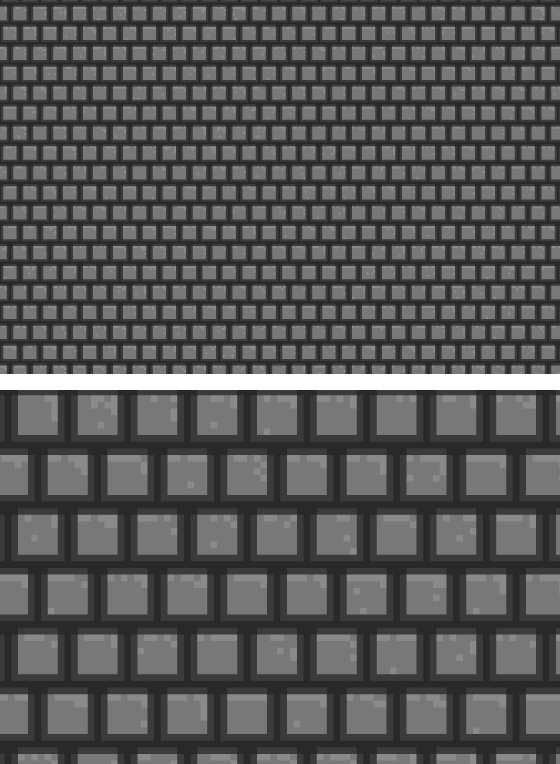
Top, the full canvas; bottom, a detail of the centre.
A Shadertoy shader for this pattern:

```glsl
// Rows of square grey cobbles in a running bond, drawn as coarse pixel art.
// Each repeat is a 9 x 9 grid of blocks: a 6 x 6 face, a one-block rim and a
// dark joint. Hashed blocks light the worn top edge; supersampling smooths it.

const float TILES_ACROSS = 28.1;   // repeats over the canvas width
const float ROW_PHASE    = 0.09;   // height of the lowest row centre, in tiles
const float BLOCKS       = 9.0;    // blocks per repeat
const float FACE_HALF    = 3.0;    // half width of the face, in blocks
const float RIM_HALF     = 4.0;    // half width of face plus rim, in blocks
const int   SAMPLES      = 4;      // supersamples along each axis

const vec3 JOINT_COLOR = vec3(0.16);
const vec3 RIM_COLOR   = vec3(0.23);
const vec3 FACE_COLOR  = vec3(0.47);
const vec3 LIGHT_COLOR = vec3(0.54);

// Chance that a block of the face is lit
const float TOP_CHANCE_EVEN = 0.55;
const float TOP_CHANCE_ODD  = 0.80;
const float CORNER_CHANCE   = 0.65;
const float CHIP_CHANCE     = 0.18;

float hash(vec2 p) {
    return fract(sin(dot(p, vec2(127.1, 311.7))) * 43758.5453);
}

// block: column from the left, row from the top, each 0 to 5
float lightChance(vec2 block, float oddRow) {
    if (block.y < 0.5) return mix(TOP_CHANCE_EVEN, TOP_CHANCE_ODD, oddRow);
    if (block.y < 1.5 && block.x > 4.5) return CORNER_CHANCE;
    if (block.y < 1.5 && block.x > 3.5) return CHIP_CHANCE;
    if (block.y < 3.5 && block.x > 4.5) return CHIP_CHANCE;
    return 0.0;
}

vec3 faceColor(vec2 local, vec2 tile, float oddRow) {
    vec2 block = floor(vec2(local.x, -local.y) + FACE_HALF);
    float lit = step(hash(tile * 7.0 + block), lightChance(block, oddRow));
    return mix(FACE_COLOR, LIGHT_COLOR, lit);
}

vec3 cobbles(vec2 p) {
    // Running bond: odd rows move by half a tile
    p.y += 0.5 - ROW_PHASE;
    float row = floor(p.y);
    float oddRow = mod(row, 2.0);
    p.x += 0.5 - 0.5 * oddRow;

    vec2 tile = floor(p);
    vec2 local = (fract(p) - 0.5) * BLOCKS;
    vec2 extent = abs(local);
    float reach = max(extent.x, extent.y);

    if (reach < FACE_HALF) return faceColor(local, tile, oddRow);

    // The upper corners of the rim are worn down to the joint
    bool wornCorner = local.y > FACE_HALF && extent.x > FACE_HALF;
    return reach < RIM_HALF && !wornCorner ? RIM_COLOR : JOINT_COLOR;
}

void mainImage(out vec4 fragColor, in vec2 fragCoord) {
    float scale = TILES_ACROSS / iResolution.x;
    vec3 sum = vec3(0.0);
    for (int j = 0; j < SAMPLES; j++) {
        for (int i = 0; i < SAMPLES; i++) {
            vec2 offset = (vec2(i, j) + 0.5) / float(SAMPLES) - 0.5;
            sum += cobbles((fragCoord + offset) * scale);
        }
    }
    fragColor = vec4(sum / float(SAMPLES * SAMPLES), 1.0);
}
```
